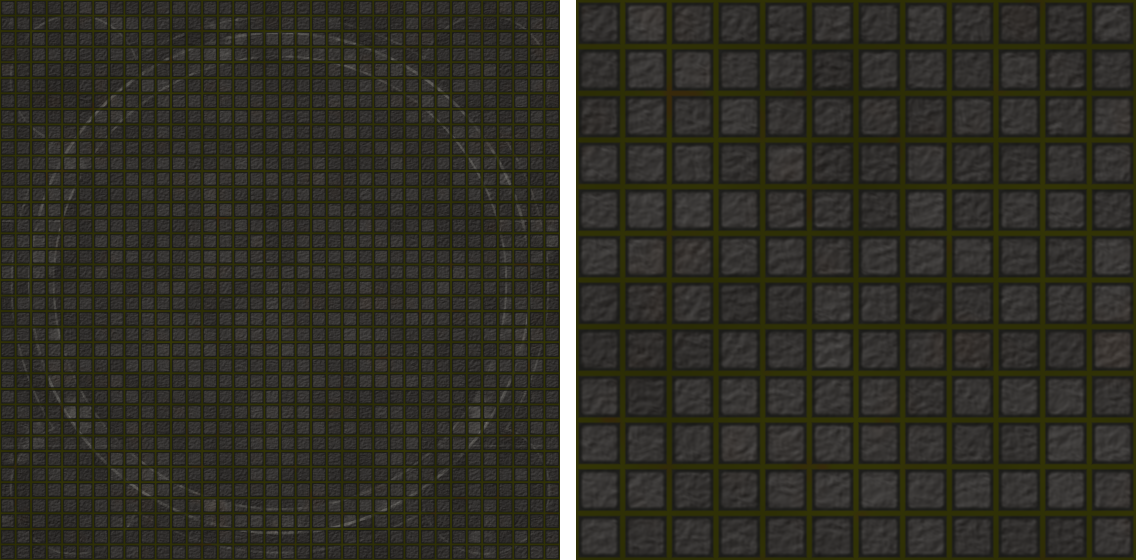
Left, the full canvas; right, a detail of the centre.
This pattern is drawn by a three.js fragment shader. Its source:

```glsl
#define TILES 36.0
#define GROUT_HALF 0.055
#define TILE_HALF 0.375
#define GRAIN 4.5
#define RELIEF 0.085
#define RING_OUTER 0.447
#define RING_INNER 0.404
#define RIM_RADIUS 0.479
#define LOBE_RADIUS 0.115
#define LOBE_OFFSET 0.366
#define WEAR 0.13

varying vec2 vUv;

vec2 hash2(vec2 p) {
  p = vec2(dot(p, vec2(127.1, 311.7)), dot(p, vec2(269.5, 183.3)));
  return 2.0 * fract(sin(p) * 43758.5) - 1.0;
}

float gradientNoise(vec2 p) {
  vec2 i = floor(p), f = fract(p);
  vec2 u = f * f * f * (f * (f * 6.0 - 15.0) + 10.0);
  float a = dot(hash2(i), f);
  float b = dot(hash2(i + vec2(1, 0)), f - vec2(1, 0));
  float c = dot(hash2(i + vec2(0, 1)), f - vec2(0, 1));
  float d = dot(hash2(i + 1.0), f - 1.0);
  return mix(mix(a, b, u.x), mix(c, d, u.x), u.y);
}

float fbm(vec2 p) {
  float sum = 0.0, amp = 0.6;
  for (int i = 0; i < 4; i++) {
    sum += amp * gradientNoise(p);
    p = mat2(1.6, 1.2, -1.2, 1.6) * p + 7.3;
    amp *= 0.5;
  }
  return sum;
}

// Creased leather height, stretched along a diagonal
float creases(vec2 p) {
  vec2 q = vec2(p.x + 0.35 * p.y, 1.25 * p.y - 0.4 * p.x);
  q += 0.6 * gradientNoise(q * 0.45);
  return gradientNoise(q) + 0.4 * gradientNoise(q * 2.1 + 11.0);
}

float stroke(float dist, float halfWidth) {
  return 1.0 - smoothstep(halfWidth * 0.4, halfWidth + 0.0012, abs(dist));
}

// Outline of a disc joined with four corner discs
float lobedDisc(vec2 p) {
  float lobes = length(abs(p) - LOBE_OFFSET) - LOBE_RADIUS;
  return min(length(p) - RIM_RADIUS, lobes);
}

void main() {
  vec2 grid = vUv * TILES;
  vec2 id = floor(grid);
  vec2 cell = fract(grid) - 0.5;
  vec2 q = abs(cell);

  // Grout and tile masks
  float lineDist = 0.5 - max(q.x, q.y);
  float grout = 1.0 - smoothstep(GROUT_HALF - 0.025, GROUT_HALF + 0.03, lineDist);
  float corner = 0.08;
  float edge = length(max(q - TILE_HALF + corner, 0.0)) - corner;
  float tile = 1.0 - smoothstep(-0.045, 0.045, edge);

  // Embossed tile surface
  vec2 g = grid * GRAIN;
  float relief = creases(g) - creases(g + vec2(-0.22, 0.3));
  float blotch = fbm(vUv * 9.0);
  float tone = 0.02 * hash2(id + 3.0).x + 0.045 * blotch;
  tone += 0.022 * (1.0 - smoothstep(0.15, 0.5, length(vUv - 0.5)));
  vec3 stone = vec3(0.188, 0.18, 0.174) + tone + RELIEF * relief;
  stone += vec3(0.012, 0.0, -0.008) * smoothstep(0.05, 0.35, fbm(vUv * 14.0 + 31.0));

  // Faded ring markings
  vec2 p = vUv - vec2(0.5, 0.495);
  float r = length(p);
  float scuff = fbm(vUv * 65.0 + 5.0);
  float fade = smoothstep(-0.35, 0.3, fbm(vUv * 12.0 + 19.0) + 0.5 * scuff);
  float marks = stroke(r - RING_OUTER, 0.0026);
  marks = max(marks, 0.75 * stroke(r - RING_INNER, 0.0018));
  marks = max(marks, 0.55 * stroke(lobedDisc(vUv - vec2(0.5, 0.492)), 0.0017));
  float seams = max(stroke(vUv.y - 0.605, 0.0012), stroke(vUv.y - 0.204, 0.0012));
  marks = max(marks, 0.5 * seams * step(RING_INNER, r));
  marks *= fade;

  // Scuffed patches, strongest between the rings
  float band = smoothstep(RING_INNER - 0.002, RING_INNER + 0.002, r)
             * (1.0 - smoothstep(RING_OUTER - 0.002, RING_OUTER + 0.002, r));
  float outside = smoothstep(RING_OUTER, RING_OUTER + 0.004, r);
  float patches = smoothstep(0.0, 0.38, fbm(vUv * 11.0 + 43.0) + 0.25 * scuff);
  float rare = smoothstep(0.16, 0.42, fbm(vUv * 10.0 + 71.0) + 0.25 * scuff);
  float worn = band * (0.2 + 0.8 * patches) + 0.7 * outside * rare;
  stone += vec3(1.0, 0.99, 0.95) * WEAR * worn * (0.75 + 0.5 * scuff);

  // Layers: dark recess, tile, grout line, markings
  vec3 recess = vec3(0.113, 0.113, 0.105) + 0.02 * relief;
  vec3 color = mix(recess, stone, tile);
  float rust = smoothstep(0.15, 0.4, fbm(vUv * 24.0 + 57.0));
  vec3 moss = mix(vec3(0.185, 0.19, 0.022), vec3(0.21, 0.155, 0.04), rust);
  color = mix(color, moss * (1.0 + 0.3 * blotch), grout);
  color += vec3(0.165, 0.165, 0.155) * marks * (0.3 + 0.7 * tile) * (1.0 - 0.5 * grout);

  gl_FragColor = vec4(clamp(color, 0.0, 1.0), 1.0);
}
```
